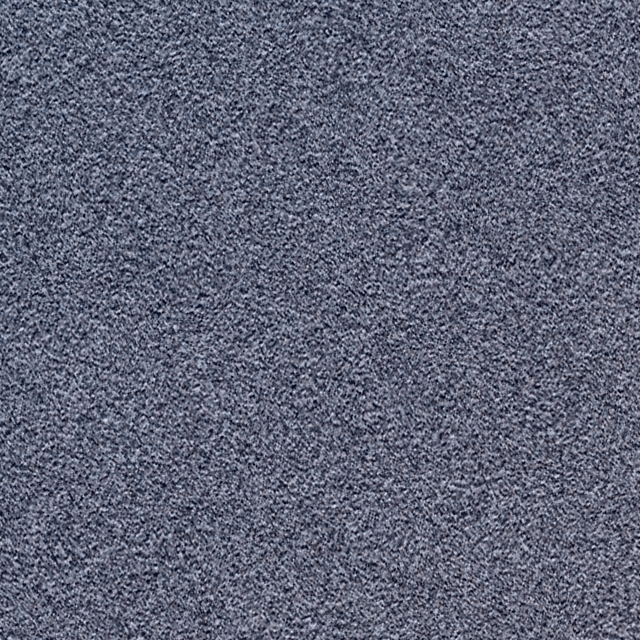
Reproduce this texture procedurally as a WebGL 1 fragment shader.

```glsl
precision highp float;
// Dense blue-grey woven fabric: very fine salt-and-pepper fibre grain, evenly lit.

uniform vec2 u_resolution;

const vec3 SHADOW_COLOR = vec3(0.13, 0.145, 0.22);
const vec3 FIBRE_COLOR = vec3(0.67, 0.688, 0.76);
const vec3 WARM_TINT = vec3(0.012, 0.0, -0.006);

// Cells across the canvas, along and across each layer's direction
const vec2 YARN_CELLS = vec2(325.0, 250.0);
const vec2 FIBRE_CELLS = vec2(420.0, 330.0);
const float CLUMP_CELLS = 60.0;
const float DRIFT_CELLS = 5.0;

const float YARN_ANGLE = -0.45;
const float FIBRE_ANGLE = 0.65;

// Shadow that each yarn casts beside itself, in yarn cells
const vec2 RELIEF_OFFSET = vec2(0.5, 1.1);
const float RELIEF_DEPTH = 0.4;

const float YARN_WEIGHT = 1.02;
const float FIBRE_WEIGHT = 0.70;
const float CLUMP_WEIGHT = 0.06;
const float DRIFT_WEIGHT = 0.04;
const float TINT_SPECKLE = 0.03;
const float MEAN_TONE = 0.455;

float hash(vec2 cell) {
  vec3 p = fract(vec3(cell.xyx) * vec3(0.1031, 0.1030, 0.0973));
  p += dot(p, p.yzx + 33.33);
  return fract((p.x + p.y) * p.z);
}

// Smooth value noise centred on zero
float noise(vec2 p) {
  vec2 cell = floor(p);
  vec2 f = fract(p);
  vec2 blend = f * f * (3.0 - 2.0 * f);
  float low = mix(hash(cell), hash(cell + vec2(1.0, 0.0)), blend.x);
  float high = mix(hash(cell + vec2(0.0, 1.0)), hash(cell + 1.0), blend.x);
  return mix(low, high, blend.y) - 0.5;
}

vec2 rotate(vec2 p, float angle) {
  float c = cos(angle);
  float s = sin(angle);
  return vec2(c * p.x - s * p.y, s * p.x + c * p.y);
}

void main() {
  vec2 uv = gl_FragCoord.xy / min(u_resolution.x, u_resolution.y);

  // Bend the weave a little so streaks change direction over the cloth
  vec2 bend = 0.012 * vec2(noise(uv * 9.0 + 3.7), noise(uv * 9.0 + 41.3));
  vec2 cloth = uv + bend;

  // Yarn with its shadow: light and dark nearly cancel over larger areas
  vec2 yarnPos = rotate(cloth, YARN_ANGLE) * YARN_CELLS + 517.0;
  float yarn = noise(yarnPos) - RELIEF_DEPTH * noise(yarnPos + RELIEF_OFFSET);

  // Thinner fibres crossing the yarn
  float fibre = noise(rotate(cloth, FIBRE_ANGLE) * FIBRE_CELLS + 911.0);

  // Faint clumps and slow changes of brightness
  float clump = noise(rotate(cloth, 0.3) * CLUMP_CELLS + 67.0);
  float drift = noise(uv * DRIFT_CELLS + 19.0);

  float tone = MEAN_TONE + yarn * YARN_WEIGHT + fibre * FIBRE_WEIGHT
             + clump * CLUMP_WEIGHT + drift * DRIFT_WEIGHT;
  vec3 color = mix(SHADOW_COLOR, FIBRE_COLOR, clamp(tone, -0.2, 1.35));

  // Bluer at the upper left, greyer at the lower right, with faint tinted specks
  color += WARM_TINT * (uv.x - uv.y);
  float speck = noise(cloth * 160.0 + 233.0);
  color += TINT_SPECKLE * speck * vec3(1.0, 0.0, -0.6);

  gl_FragColor = vec4(clamp(color, 0.0, 1.0), 1.0);
}
```
